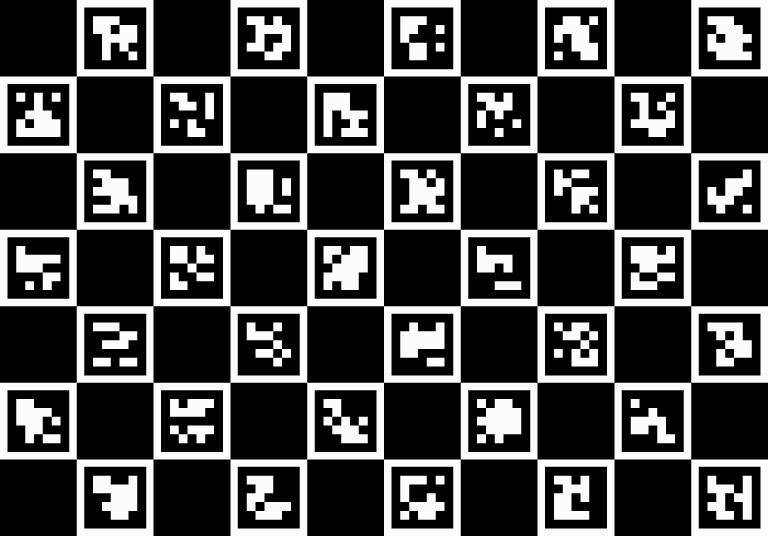
Reproduce this pattern procedurally as a WebGL 2 fragment shader.

```glsl
#version 300 es
precision highp float;
// Calibration checkerboard whose white squares each hold a random 5x5 bit marker.

uniform vec2 u_resolution;
out vec4 outColor;

const vec2 BOARD_SQUARES = vec2(10.0, 7.0);
const float MARKER_SIZE = 0.806;   // share of a square
const float CODE_BITS = 5.0;
const float MARKER_MODULES = 7.0;  // code plus one dark module on each side
const int SAMPLES = 4;             // per axis, for smooth edges
const vec3 INK = vec3(0.0);
const vec3 PAPER = vec3(0.99);

// Integer hash of a square and a bit position, from 0 to 1
float hash(vec2 square, vec2 bit) {
  uvec2 s = uvec2(square);
  uvec2 b = uvec2(bit);
  uint h = s.x + 16u * s.y + 256u * b.x + 2048u * b.y + 977u;
  h = (h ^ (h >> 16)) * 0x45d9f3bu;
  h = (h ^ (h >> 15)) * 0x2c1b3c6du;
  h ^= h >> 16;
  return float(h & 0xffffu) / 65536.0;
}

// 1 inside a centred square of the given half width
float insideSquare(vec2 p, float halfWidth) {
  return step(max(abs(p.x), abs(p.y)), halfWidth);
}

// Chance that a bit is white: higher along the falling diagonal and at top left
float whiteChance(vec2 bit) {
  float offDiagonal = abs(bit.x + bit.y - (CODE_BITS - 1.0));
  float topLeft = step(bit.x, 1.5) * step(3.5, bit.y);
  return 0.68 - 0.09 * offDiagonal + 0.2 * topLeft;
}

// White code modules of one marker; p is relative to the square's centre
float markerCode(vec2 p, vec2 square) {
  vec2 module = p / MARKER_SIZE * MARKER_MODULES;
  vec2 bit = clamp(floor(module + 0.5 * CODE_BITS), 0.0, CODE_BITS - 1.0);
  float white = step(hash(square, bit), whiteChance(bit));
  return white * insideSquare(module, 0.5 * CODE_BITS);
}

// Paper coverage at a point measured in board squares
float board(vec2 p) {
  vec2 square = floor(p);
  vec2 local = fract(p) - 0.5;
  float isWhite = mod(square.x + square.y, 2.0);
  float frame = 1.0 - insideSquare(local, 0.5 * MARKER_SIZE);
  return isWhite * max(frame, markerCode(local, square));
}

void main() {
  // Average a grid of samples inside the pixel
  float coverage = 0.0;
  for (int y = 0; y < SAMPLES; y++) {
    for (int x = 0; x < SAMPLES; x++) {
      vec2 offset = (vec2(x, y) + 0.5) / float(SAMPLES) - 0.5;
      vec2 uv = (gl_FragCoord.xy + offset) / u_resolution;
      coverage += board(uv * BOARD_SQUARES);
    }
  }
  coverage /= float(SAMPLES * SAMPLES);
  outColor = vec4(mix(INK, PAPER, coverage), 1.0);
}
```
